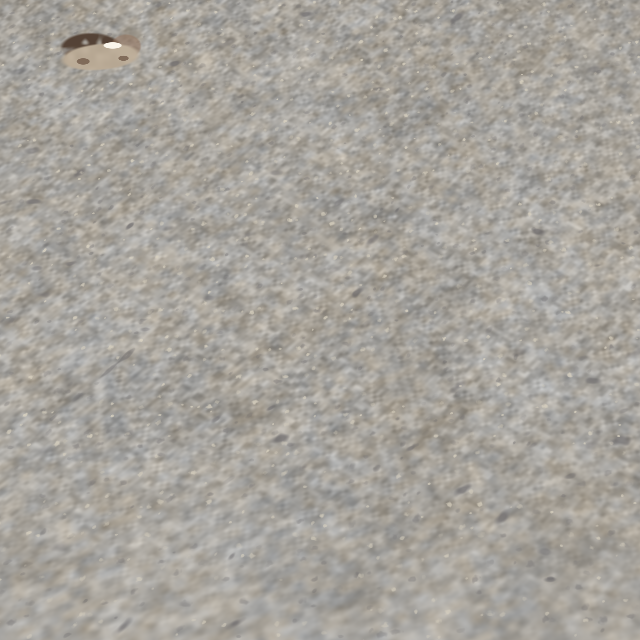
A Shadertoy shader for this texture:

```glsl
// Sunlit worn asphalt seen at a slant, with a small metal cover set into it.
// Layers of tilted value noise make the grain; jittered cells scatter dark and
// pale stones. Grains grow and soften toward the lower, nearer edge.

#define ASPHALT vec3(0.657, 0.642, 0.615)
#define DARK_STONE vec3(0.41, 0.40, 0.41)
#define PALE_STONE vec3(0.86, 0.83, 0.76)
#define PLATE vec3(0.73, 0.67, 0.59)
#define RUST vec3(0.33, 0.26, 0.21)
#define GRAIN_CONTRAST 0.32
#define GRAIN_CELLS 85.0
#define TINT_AMOUNT 0.045
#define TILT 0.38
#define STRETCH 1.45
#define FORESHORTEN 0.5
#define COVER_CENTER vec2(0.157, 0.913)

float hash(vec2 p) {
    return fract(sin(dot(p, vec2(127.1, 311.7))) * 43758.5453);
}

float noise(vec2 p) {
    vec2 i = floor(p), f = fract(p);
    f = f * f * (3.0 - 2.0 * f);
    return mix(mix(hash(i), hash(i + vec2(1, 0)), f.x),
               mix(hash(i + vec2(0, 1)), hash(i + vec2(1, 1)), f.x), f.y);
}

vec2 rotate(vec2 p, float a) {
    float c = cos(a), s = sin(a);
    return vec2(c * p.x + s * p.y, c * p.y - s * p.x);
}

// Coverage of scattered ragged ellipses; radius is in cells.
float stones(vec2 p, float cells, float chance, vec2 radius, float seed) {
    p = p * cells + seed;
    vec2 home = floor(p);
    float ragged = (noise(p * 5.0) - 0.5) * 0.8;
    float cover = 0.0;
    for (int y = -1; y <= 1; y++)
    for (int x = -1; x <= 1; x++) {
        vec2 id = home + vec2(x, y);
        if (hash(id + 3.7) > chance) continue;
        vec2 jitter = vec2(hash(id + 11.3), hash(id + 23.9));
        vec2 d = p - id - 0.2 - 0.6 * jitter;
        d = rotate(d, TILT + (hash(id + 31.1) - 0.5) * 0.9);
        float size = mix(0.55, 1.3, hash(id + 47.5));
        float r = length(d / (radius * size)) + ragged;
        float strength = mix(0.25, 1.0, hash(id + 59.2));
        cover = max(cover, strength * (1.0 - smoothstep(0.35, 1.35, r)));
    }
    return cover;
}

// Sum of centred noise octaves; sharpness fades the finest one.
float grain(vec2 p, float sharpness) {
    float coarse = noise(p * GRAIN_CELLS * 0.3 + 7.0) - 0.5;
    float middle = noise(p * GRAIN_CELLS + 19.0) - 0.5;
    float fine = noise(rotate(p, 0.5) * GRAIN_CELLS * 2.0 + 41.0) - 0.5;
    return 0.22 * coarse + 0.45 * middle + 0.42 * sharpness * fine;
}

float ellipse(vec2 p, vec2 radius) {
    return 1.0 - smoothstep(0.9, 1.1, length(p / radius));
}

// Tan plate with a rusty upper lip, two holes and a bright glint.
vec3 drawCover(vec3 color, vec2 uv) {
    vec2 p = uv - COVER_CENTER;
    float wear = noise(uv * 90.0);
    float lip = ellipse(p - vec2(-0.015, 0.012), vec2(0.046, 0.023));
    color = mix(color, RUST, lip * smoothstep(0.1, 0.6, wear + 0.15));
    color = mix(color, RUST * 1.7, 0.6 * ellipse(p - vec2(0.04, 0.015), vec2(0.023, 0.018)));
    vec3 metal = PLATE + (wear - 0.5) * 0.05;
    color = mix(color, metal, ellipse(rotate(p, 0.08) + vec2(0.0, 0.002), vec2(0.06, 0.02)));
    float holes = max(ellipse(p + vec2(0.027, 0.009), vec2(0.010, 0.005)),
                      ellipse(p - vec2(0.036, -0.004), vec2(0.008, 0.004)));
    color = mix(color, RUST * 1.3, 0.75 * holes);
    return mix(color, vec3(0.98, 0.96, 0.92), ellipse(p - vec2(0.019, 0.016), vec2(0.014, 0.005)));
}

// Faint broken line between two points.
float crack(vec2 p, vec2 a, vec2 b) {
    vec2 ab = b - a;
    float t = clamp(dot(p - a, ab) / dot(ab, ab), 0.0, 1.0);
    float d = length(p - a - ab * t) + (noise(p * 70.0) - 0.5) * 0.005;
    return (1.0 - smoothstep(0.001, 0.004, abs(d))) * smoothstep(0.3, 0.7, noise(p * 40.0 + 5.0));
}

void mainImage(out vec4 fragColor, in vec2 fragCoord) {
    vec2 uv = fragCoord / iResolution.y;

    // Ground coordinates, denser toward the far upper edge
    vec2 ground = vec2((uv.x - 0.5) * (1.0 + FORESHORTEN * uv.y),
                       uv.y + 0.5 * FORESHORTEN * uv.y * uv.y);
    vec2 grainPos = rotate(ground, TILT) / vec2(STRETCH, 1.0);
    float sharpness = smoothstep(-0.15, 0.4, uv.y);

    // Grain, broad patches and slight warm or cool tint
    vec3 color = ASPHALT + GRAIN_CONTRAST * grain(grainPos, sharpness);
    color += 0.035 * (noise(ground * 5.0 + 3.0) - 0.5);
    float tint = noise(grainPos * 65.0 + 83.0) + 0.5 * noise(ground * 9.0) - 0.75;
    color += TINT_AMOUNT * tint * vec3(0.6, 0.0, -0.9);

    // Stones, from large dark flecks to small pale chips
    float flecks = stones(ground, 17.0, 0.20, vec2(0.25, 0.10), 5.0);
    float pits = stones(ground, 44.0, 0.22, vec2(0.28, 0.17), 71.0);
    float chips = stones(ground, 56.0, 0.15, vec2(0.25, 0.18), 137.0);
    color = mix(color, DARK_STONE, 0.65 * flecks);
    color = mix(color, DARK_STONE, 0.38 * pits);
    color = mix(color, PALE_STONE, mix(0.5, 0.8, sharpness) * chips);

    color = mix(color, DARK_STONE, 0.4 * crack(uv, vec2(0.08, 0.345), vec2(0.21, 0.455)));
    fragColor = vec4(drawCover(color, uv), 1.0);
}
```
